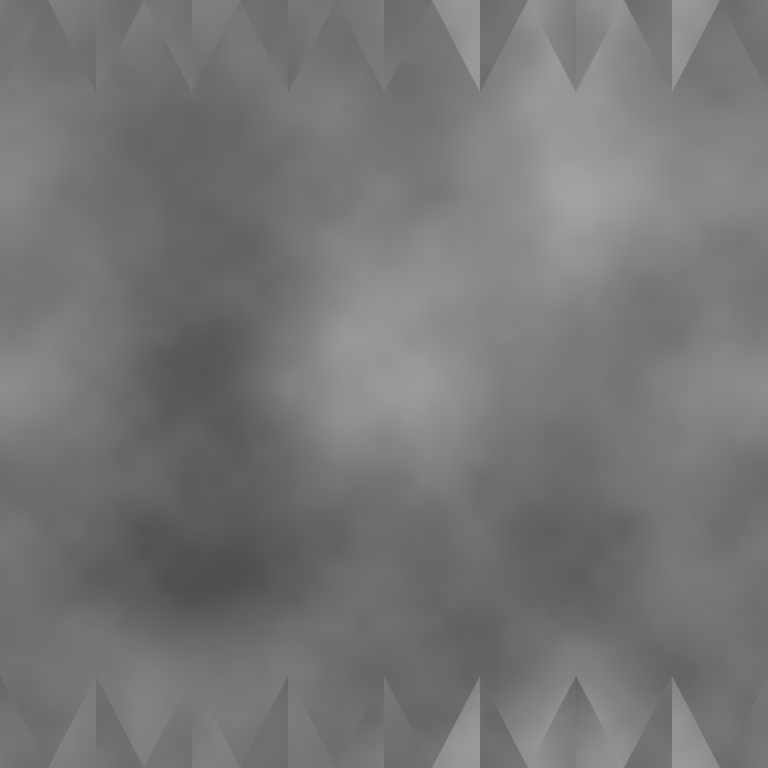
A WebGL 2 fragment shader for this texture:

```glsl
#version 300 es
precision highp float;
// Soft grey clouds that tile, with a row of split diamonds across the horizontal seam.

uniform vec2 u_resolution;
out vec4 outColor;

const float MEAN_GREY = 0.493;       // average brightness
const float CONTRAST = 0.26;         // swing of the largest clouds
const float BASE_CELLS = 4.0;        // cells of the largest clouds per tile
const int OCTAVES = 5;
const float GAIN = 0.43;             // weight of each finer octave
const float SEED = 3.0;
const float DIAMONDS = 8.0;          // diamonds per tile
const float DIAMOND_HEIGHT = 0.12;   // from seam to tip
const float HALF_SHIFT = 0.11;       // how far each half displaces the clouds

float hash(vec2 p) {
    return fract(sin(dot(p, vec2(127.1, 311.7))) * 43758.5453);
}

// Value noise that repeats after the given number of cells
float wrappedNoise(vec2 p, float cells, float seed) {
    vec2 cell = floor(p);
    vec2 f = p - cell;
    f = f * f * (3.0 - 2.0 * f);
    vec2 low = mod(cell, cells) + seed;
    vec2 high = mod(cell + 1.0, cells) + seed;
    float bottom = mix(hash(low), hash(vec2(high.x, low.y)), f.x);
    float top = mix(hash(vec2(low.x, high.y)), hash(high), f.x);
    return mix(bottom, top, f.y);
}

float clouds(vec2 uv) {
    float sum = 0.0;
    float weight = 1.0;
    float cells = BASE_CELLS;
    for (int i = 0; i < OCTAVES; i++) {
        float seed = SEED + 17.0 * float(i);
        sum += weight * (wrappedNoise(uv * cells, cells, seed) - 0.5);
        weight *= GAIN;
        cells *= 2.0;
    }
    return MEAN_GREY + CONTRAST * sum;
}

void main() {
    vec2 uv = gl_FragCoord.xy / u_resolution;
    float pixel = 1.0 / min(u_resolution.x, u_resolution.y);

    // Diamond coordinates: -1 to 1 across, 0 at the seam to 1 at the tip
    float across = 2.0 * fract(uv.x * DIAMONDS + 0.5) - 1.0;
    float along = min(uv.y, 1.0 - uv.y) / DIAMOND_HEIGHT;

    // Smoothed masks, with distances in canvas units
    float slope = length(vec2(2.0 * DIAMONDS, 1.0 / DIAMOND_HEIGHT));
    float inset = (1.0 - abs(across) - along) / slope;
    float inside = smoothstep(-0.7 * pixel, 0.7 * pixel, inset);
    float rightHalf = smoothstep(-0.7 * pixel, 0.7 * pixel, across / (2.0 * DIAMONDS));

    // Each half shows the clouds from the opposite side
    vec2 shift = vec2(HALF_SHIFT, 0.0);
    float swapped = mix(clouds(uv + shift), clouds(uv - shift), rightHalf);
    float grey = mix(clouds(uv), swapped, inside);

    outColor = vec4(vec3(grey), 1.0);
}
```
